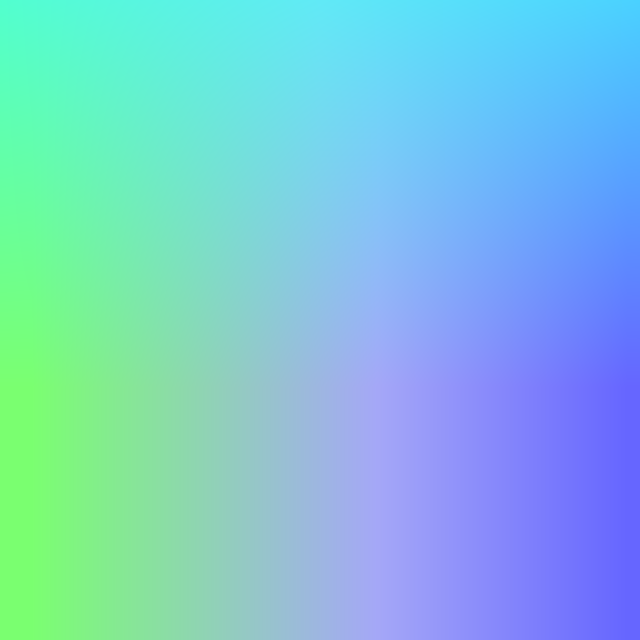
Give the GLSL for this background, as a WebGL 1 fragment shader.

```glsl
precision highp float;

uniform vec2 u_resolution;

// Lower ramp, constant in height
const vec3 GREEN = vec3(0.48, 1.0, 0.44);
const vec3 LILAC = vec3(0.645, 0.655, 0.97);
const vec3 INDIGO = vec3(0.40, 0.40, 1.0);
const vec3 LOWER_STOPS = vec3(0.05, 0.59, 0.98);

// Ramp along the top edge
const vec3 MINT = vec3(0.32, 1.0, 0.81);
const vec3 AQUA = vec3(0.38, 0.915, 0.965);
const vec3 SKY = vec3(0.29, 0.82, 1.0);
const vec3 UPPER_STOPS = vec3(0.0, 0.5, 1.0);

// Height where the upper ramp starts to blend in
const float BLEND_START = 0.395;

float linearStep(float start, float end, float value) {
  return clamp((value - start) / (end - start), 0.0, 1.0);
}

vec3 threeStopRamp(vec3 first, vec3 middle, vec3 last, vec3 stops, float x) {
  vec3 color = mix(first, middle, linearStep(stops.x, stops.y, x));
  return mix(color, last, linearStep(stops.y, stops.z, x));
}

void main() {
  vec2 uv = gl_FragCoord.xy / u_resolution;

  // Horizontal ramps
  vec3 lower = threeStopRamp(GREEN, LILAC, INDIGO, LOWER_STOPS, uv.x);
  vec3 upper = threeStopRamp(MINT, AQUA, SKY, UPPER_STOPS, uv.x);

  // Vertical blend
  float rise = linearStep(BLEND_START, 1.0, uv.y);
  gl_FragColor = vec4(mix(lower, upper, rise), 1.0);
}
```
